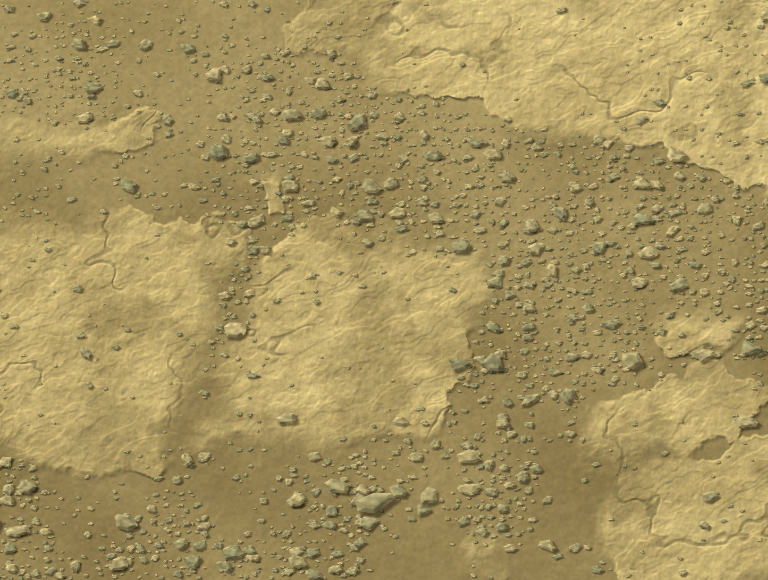
Write a Shadertoy shader that draws this texture.

```glsl
const vec3 SAND_DARK = vec3(0.545, 0.475, 0.295);
const vec3 SAND_LIGHT = vec3(0.675, 0.60, 0.39);
const vec3 SLAB_DARK = vec3(0.66, 0.58, 0.365);
const vec3 SLAB_LIGHT = vec3(0.84, 0.755, 0.50);
const vec3 STONE_GREY = vec3(0.58, 0.565, 0.40);
const vec3 STONE_TAN = vec3(0.75, 0.68, 0.465);
const vec3 SHADOW = vec3(0.60, 0.58, 0.54);
const vec2 TO_LIGHT = vec2(-0.6, 0.8);
const float RELIEF_STEP = 0.0035;
const float RELIEF_GAIN = 0.95;
const float SMALLEST_CELL = 0.0145;
const float CELL_GROWTH = 1.6;
const int STONE_LAYERS = 4;
const int SLABS = 10;

// Slab centre and half size, then turn, shear and corner radius
const vec4 SLAB_BOX[SLABS] = vec4[SLABS](
    vec4(1.12, 0.96, 0.60, 0.22), vec4(0.10, 0.41, 0.25, 0.22),
    vec4(0.60, 0.42, 0.21, 0.18), vec4(1.14, 0.285, 0.15, 0.075),
    vec4(1.21, 0.09, 0.18, 0.11), vec4(1.20, 0.43, 0.08, 0.036),
    vec4(0.83, 0.055, 0.04, 0.022), vec4(0.13, 0.77, 0.14, 0.03),
    vec4(0.45, 0.66, 0.018, 0.05), vec4(0.50, 0.25, 0.16, 0.03));
const vec3 SLAB_FORM[SLABS] = vec3[SLABS](
    vec3(-0.30, 0.0, 0.05), vec3(-0.03, 0.28, 0.01),
    vec3(-0.08, 0.28, 0.09), vec3(0.30, 0.0, 0.06),
    vec3(0.25, 0.2, 0.07), vec3(-0.20, 0.0, 0.03),
    vec3(0.60, 0.3, 0.01), vec3(0.1, 0.0, 0.02),
    vec3(0.0, 0.3, 0.01), vec3(0.05, 0.0, 0.02));

float hash(vec2 p) {
    return fract(sin(dot(p, vec2(127.1, 311.7))) * 43758.5453);
}

float noise(vec2 p) {
    vec2 i = floor(p), f = fract(p);
    f = f * f * (3.0 - 2.0 * f);
    return mix(mix(hash(i), hash(i + vec2(1, 0)), f.x),
               mix(hash(i + vec2(0, 1)), hash(i + vec2(1, 1)), f.x), f.y);
}

float fbm(vec2 p) {
    float sum = 0.0, weight = 0.53;
    for (int i = 0; i < 4; i++) {
        sum += weight * noise(p);
        p = mat2(1.6, 1.2, -1.2, 1.6) * p + 3.7;
        weight *= 0.5;
    }
    return sum;
}

vec2 turn(vec2 p, float angle) {
    float c = cos(angle), s = sin(angle);
    return vec2(c * p.x + s * p.y, c * p.y - s * p.x);
}

float slabDistance(vec2 p) {
    p += 0.05 * (vec2(noise(p * 9.0), noise(p * 9.0 + 40.0)) - 0.5);
    float nearest = 1e3;
    for (int i = 0; i < SLABS; i++) {
        vec3 form = SLAB_FORM[i];
        vec2 q = turn(p - SLAB_BOX[i].xy, form.x);
        q.x -= form.y * q.y;
        vec2 e = abs(q) - SLAB_BOX[i].zw + form.z;
        nearest = min(nearest, length(max(e, 0.0)) + min(max(e.x, e.y), 0.0) - form.z);
    }
    return nearest;
}

// Bedrock share: ragged rims, crisp in places and buried in others
float bedrock(vec2 p) {
    float rim = mix(0.004, 0.03, smoothstep(0.35, 0.7, noise(p * 8.0 + 60.0)));
    return smoothstep(rim, -rim, slabDistance(p) + 0.075 * (fbm(p * 22.0) - 0.48));
}

float crackLine(vec2 p) {
    vec2 q = turn(p, 0.45) * vec2(1.0, 1.5);
    float open = smoothstep(0.4, 0.6, noise(p * 11.0 + 21.0));
    return open * smoothstep(0.022, 0.004, abs(fbm(q * 6.0 + 7.0) - 0.5));
}

// Height of sand and layered, cracked bedrock; y holds the bedrock share
vec2 ground(vec2 p) {
    float rock = bedrock(p);
    vec2 q = turn(p, 0.5) * vec2(1.0, 2.2);
    float level = fbm(q * 12.0) * 6.0 + 0.7 * noise(p * 70.0);
    float layers = floor(level) + smoothstep(0.65, 1.0, fract(level));
    float rough = fbm(p * 60.0);
    float rockHeight = 0.1 + 0.13 * (layers - 3.0) + 0.55 * rough - 0.15 * crackLine(p);
    return vec2(mix(0.26 * rough, rockHeight, rock), rock);
}

// Faceted outline: x is the distance, y the light on the facet
vec2 stoneShape(vec2 q, vec2 seed) {
    vec2 shape = vec2(length(q) - 1.1, 0.0);
    for (int k = 0; k < 6; k++) {
        float h = hash(seed + float(k) * 1.7);
        float angle = 1.0472 * (float(k) + 0.7 * h);
        vec2 facing = vec2(cos(angle), sin(angle));
        float edge = dot(q, facing) - 0.6 - 0.4 * fract(h * 17.0);
        if (edge > shape.x) shape = vec2(edge, dot(facing, TO_LIGHT));
    }
    shape.y = mix(shape.y, 0.35, smoothstep(-0.2, -0.42, shape.x));
    return shape;
}

void addStone(inout vec3 color, vec2 q, float radius, vec2 seed, float pixel) {
    q /= radius;
    q.x += 0.9 * (hash(seed + 4.4) - 0.5) * q.y;
    q.y *= mix(1.1, 1.8, hash(seed + 6.6));
    float soft = 0.8 * pixel / radius;
    float shade = stoneShape(q + 0.42 * TO_LIGHT, seed).x;
    color *= mix(vec3(1.0), SHADOW, smoothstep(0.12 + soft, -0.12 - soft, shade));
    vec2 shape = stoneShape(q, seed);
    vec3 body = mix(STONE_GREY, STONE_TAN, hash(seed + 9.1));
    body *= 0.88 + 0.27 * shape.y + 0.34 * (noise(q * 3.0 + seed) - 0.5);
    color = mix(color, body, smoothstep(soft, -soft, shape.x));
}

void addStoneLayer(inout vec3 color, vec2 p, float cell, float layer, float pixel) {
    for (int k = 0; k < 9; k++) {
        vec2 id = floor(p / cell) + vec2(k % 3 - 1, k / 3 - 1);
        vec2 seed = id + 31.0 * layer;
        vec2 centre = (id + 0.2 + 0.6 * vec2(hash(seed), hash(seed + 5.3))) * cell;
        float size = hash(seed + 2.9);
        float radius = cell * mix(0.17, 0.36, size) * mix(1.15, 0.8, centre.y);
        if (length(p - centre) > 2.0 * radius) continue;
        float cluster = 0.1 + 0.16 * centre.y + 0.5 * smoothstep(0.3, 0.65, noise(centre * 7.0 + 2.0));
        float bare = smoothstep(0.015, -0.015, slabDistance(centre));
        float density = cluster * mix(1.0, 0.16, bare);
        if (hash(seed + 7.7) < density) addStone(color, p - centre, radius, seed, pixel);
    }
}

void mainImage(out vec4 fragColor, in vec2 fragCoord) {
    vec2 p = fragCoord / iResolution.y;
    float pixel = 1.0 / iResolution.y;

    // Sand, and slabs with drifts of dust
    vec2 here = ground(p);
    float broad = fbm(p * 5.0 + 11.0);
    vec3 sand = mix(SAND_DARK, SAND_LIGHT, clamp(0.6 * p.y + 1.3 * broad - 0.5, 0.0, 1.0));
    float bleach = 0.5 * broad + 0.9 * fbm(p * 22.0) - 0.22 + 0.25 * p.x * p.y;
    vec3 slab = mix(SLAB_DARK, SLAB_LIGHT, clamp(bleach, 0.0, 1.0));
    float dust = 0.55 * smoothstep(0.5, 0.68, fbm(p * 11.0 + 33.0));
    vec3 color = mix(sand, slab, here.y * (1.0 - dust));

    // Relief, cracks and the shadows below slab edges
    float slope = here.x - ground(p + TO_LIGHT * RELIEF_STEP).x;
    color *= 1.0 + RELIEF_GAIN * clamp(slope, -0.32, 0.17);
    color *= 1.0 - 0.16 * crackLine(p) * here.y;
    color *= 1.0 - 0.15 * bedrock(p + TO_LIGHT * 0.007) * (1.0 - here.y);

    // Gravel from fine to coarse, then one boulder
    for (int i = 0; i < STONE_LAYERS; i++) {
        float cell = SMALLEST_CELL * pow(CELL_GROWTH, float(i));
        addStoneLayer(color, p, cell, float(i), pixel);
    }
    addStone(color, p - vec2(0.645, 0.135), 0.038, vec2(3.0, 8.0), pixel);

    // Fine grain
    color *= 1.0 + 0.08 * (noise(p * 190.0) - 0.5);
    fragColor = vec4(color, 1.0);
}
```
